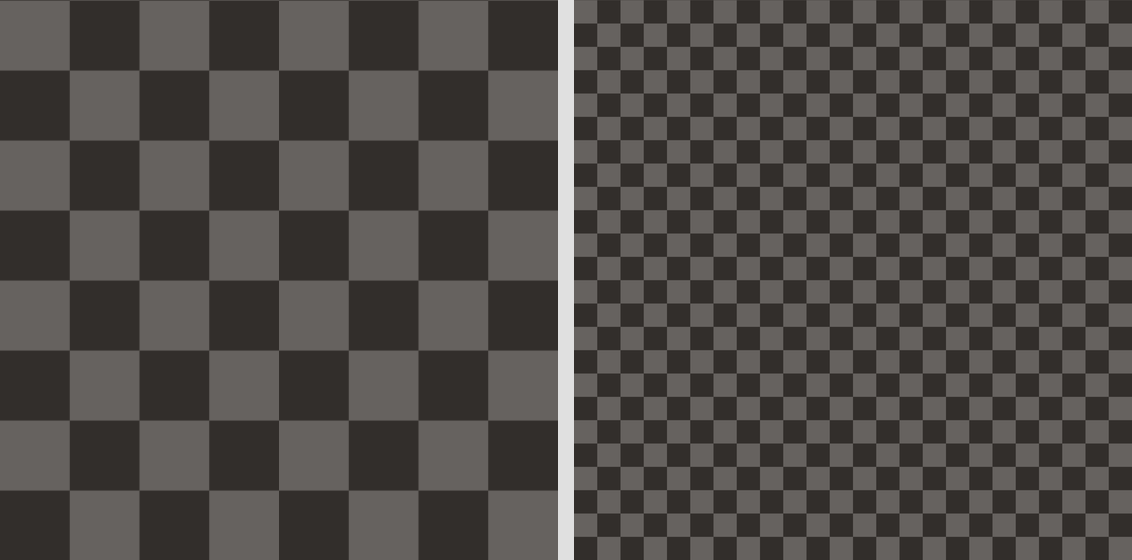
Left: one tile. Right: repeated 3 by 3.
This pattern is drawn by a Shadertoy shader. Its source:

```glsl
// Draws a flat two-tone checkerboard of warm grey squares, eight by eight, that tiles seamlessly.

const vec2 CHECKS = vec2(8.0);              // squares across and down, even so it wraps
const vec2 SHIFT = vec2(0.0, 0.001);        // slight downward offset, in canvas heights
const vec3 LIGHT_GREY = vec3(0.400, 0.384, 0.372);
const vec3 DARK_GREY = vec3(0.195, 0.180, 0.168);

// Signed distance to the nearest square edge, in squares; the sign alternates
vec2 stripeDistance(vec2 p) {
    return 0.5 - abs(mod(p - 0.5, 2.0) - 1.0);
}

// Smoothed checker mask: 0 where the square indices match in parity, 1 elsewhere
float checkerMask(vec2 p, vec2 pixelSize) {
    vec2 side = clamp(2.0 * stripeDistance(p) / pixelSize, -1.0, 1.0);
    return 0.5 - 0.5 * side.x * side.y;
}

void mainImage(out vec4 fragColor, in vec2 fragCoord) {
    vec2 uv = fragCoord / iResolution.xy;
    vec2 pixelSize = CHECKS / iResolution.xy;
    float mask = checkerMask((uv + SHIFT) * CHECKS, pixelSize);
    fragColor = vec4(mix(DARK_GREY, LIGHT_GREY, mask), 1.0);
}
```
